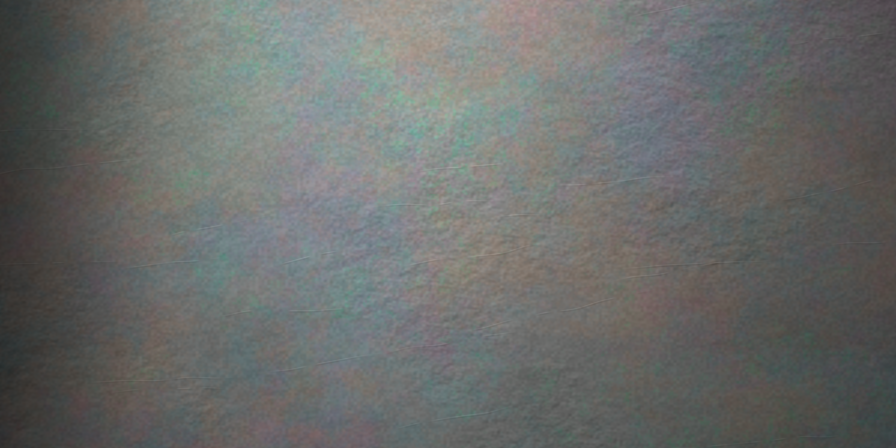
Write a Shadertoy shader that draws this texture.

```glsl
// Weathered grey plaster wall under a soft spotlight from the upper edge.
// Layered noise gives the relief, grain and faint teal, rust and mauve stains;
// a loop adds shallow scratches that rise gently to the right.

const vec3 TEAL = vec3(-0.085, 0.025, 0.045);
const vec3 RUST = vec3(0.070, -0.005, -0.055);
const vec3 MAUVE = vec3(0.045, -0.035, 0.030);
const vec3 VERDIGRIS = vec3(-0.070, 0.060, 0.000);
const int SCRATCHES = 26;

float hash(vec2 p) {
    vec3 q = fract(vec3(p.xyx) * 0.1031);
    q += dot(q, q.yzx + 33.33);
    return fract((q.x + q.y) * q.z);
}

float noise(vec2 p) {
    vec2 cell = floor(p);
    vec2 f = fract(p);
    f = f * f * (3.0 - 2.0 * f);
    float low = mix(hash(cell), hash(cell + vec2(1, 0)), f.x);
    float high = mix(hash(cell + vec2(0, 1)), hash(cell + vec2(1, 1)), f.x);
    return mix(low, high, f.y);
}

float fbm(vec2 p, int octaves, float gain) {
    float sum = 0.0, weight = 1.0, total = 0.0;
    for (int i = 0; i < octaves; i++) {
        sum += weight * noise(p);
        total += weight;
        weight *= gain;
        p = mat2(1.6, 1.2, -1.2, 1.6) * p + 17.3;
    }
    return sum / total;
}

vec2 rotate(vec2 p, float angle) {
    float c = cos(angle), s = sin(angle);
    return vec2(c * p.x + s * p.y, c * p.y - s * p.x);
}

// Broad pool of light, with a steep fall-off towards the left edge
float spotlight(vec2 p, vec2 center, vec2 radius) {
    vec2 q = (p - center) / radius;
    float pool = 0.22 + 0.39 * exp(-dot(q, q));
    float edge = smoothstep(-0.12, 0.46, p.x + 0.10 * (0.5 - p.y));
    return pool * mix(0.50, 1.0, edge);
}

float plasterHeight(vec2 p) {
    vec2 along = rotate(p, 0.15) * vec2(0.7, 1.0);
    return fbm(along * 26.0, 4, 0.68);
}

// Relief shading: difference of heights towards the lamp
float relief(vec2 p, float reach) {
    return plasterHeight(p) - plasterHeight(p + reach * vec2(-0.5, 0.85));
}

// One thin, broken scratch; returns its signed light and shadow
float scratch(vec2 p, float seed, float width) {
    vec2 start = vec2(hash(vec2(seed, 1.7)) * 2.0, hash(vec2(seed, 5.3)));
    float angle = mix(0.02, 0.28, hash(vec2(seed, 9.1)));
    float halfLength = mix(0.06, 0.28, hash(vec2(seed, 13.9)));
    vec2 q = rotate(p - start, angle);
    q.y += 0.012 * (noise(vec2(q.x * 14.0, seed)) - 0.5);
    float fade = 1.0 - smoothstep(0.4 * halfLength, halfLength, abs(q.x));
    float gaps = smoothstep(0.25, 0.65, noise(vec2(q.x * 35.0, seed + 40.0)));
    float ridge = 1.0 - smoothstep(0.0, width, abs(q.y));
    float shade = 1.0 - smoothstep(0.0, width, abs(q.y + 1.5 * width));
    return fade * gaps * (ridge - 0.6 * shade);
}

// Stains: broad clouds broken up by a finer mottling
float stain(vec2 p, float scale, float threshold) {
    float cloud = fbm(p * scale, 3, 0.5);
    float mottle = fbm(p * scale * 7.0 + 31.0, 4, 0.75);
    return smoothstep(threshold, threshold + 0.26, 0.55 * cloud + 0.45 * mottle);
}

void mainImage(out vec4 fragColor, in vec2 fragCoord) {
    vec2 p = fragCoord / iResolution.y;
    float pixel = 1.0 / iResolution.y;

    // Pigments drift in soft overlapping patches
    vec3 tint = TEAL * stain(p + 3.0, 3.2, 0.42);
    tint += RUST * stain(p + 11.0, 3.6, 0.42);
    tint += MAUVE * stain(p + 23.0, 4.0, 0.46);
    float patches = stain(p + 37.0, 4.5, 0.50);
    float flecks = smoothstep(0.50, 0.72, fbm(p * 75.0, 2, 0.6));
    tint += VERDIGRIS * patches * (0.4 + flecks);

    // Rougher areas carry deeper relief
    float rough = smoothstep(0.40, 0.66, fbm(p * 4.0 + 51.0, 3, 0.55));
    float surface = relief(p, 0.006) * mix(0.20, 0.50, rough);
    surface += 0.16 * (fbm(p * vec2(5.0, 8.0) + 71.0, 4, 0.6) - 0.5);
    surface += 0.10 * (noise(p * 150.0) - 0.5);

    float width = max(0.0022, pixel);
    for (int i = 0; i < SCRATCHES; i++) {
        surface += 0.09 * scratch(p, float(i) + 0.5, width);
    }

    float light = spotlight(p, vec2(0.85, 1.03), vec2(0.95, 1.15));
    vec3 color = light * (vec3(1.0, 1.005, 0.995) + 1.3 * tint + surface);
    fragColor = vec4(clamp(color, 0.0, 1.0), 1.0);
}
```
